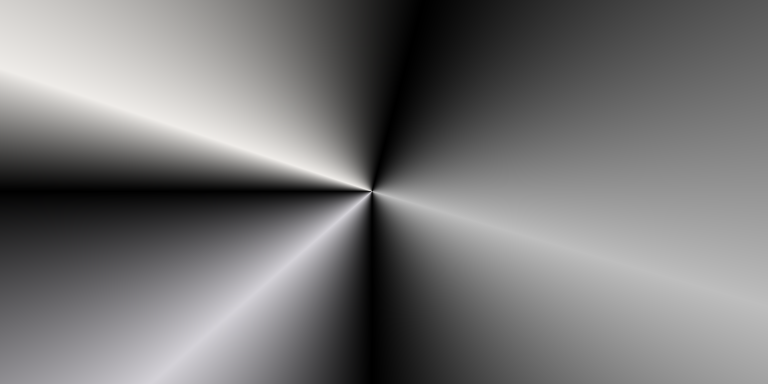
Give the GLSL for this background, as a WebGL 1 fragment shader.

```glsl
precision highp float;
// Brushed-metal style conic gradient: three bright rays fan out from one hub,
// each fading by angle to a black ray on either side.
// Each sheen is a tent over the polar angle; the three tents are summed.

uniform vec2 u_resolution;

#define HUB vec2(0.4844, 0.5015)      // centre, as a share of the canvas
#define DARK_TOP 75.0                 // black rays, in degrees from the right
#define DARK_BOTTOM -90.0
#define DARK_LEFT 180.0
#define LIGHT_RIGHT -16.2             // bright rays
#define LIGHT_UPPER 161.7
#define LIGHT_LOWER -139.0
#define SILVER vec3(0.745, 0.745, 0.745)
#define WARM_WHITE vec3(0.935, 0.925, 0.912)
#define COOL_WHITE vec3(0.830, 0.822, 0.845)

// Rises from 0 at the dark ray to 1 at the light ray; falloff bends the slope.
float ramp(float angle, float dark, float light, float falloff) {
    return pow(clamp((angle - dark) / (light - dark), 0.0, 1.0), falloff);
}

// Peak at the light ray, black outside the two dark rays.
float sheen(float angle, float low, float light, float high, vec2 falloff) {
    return min(ramp(angle, low, light, falloff.x),
               ramp(angle, high, light, falloff.y));
}

vec3 conic(vec2 offset) {
    float angle = degrees(atan(offset.y, offset.x));
    return SILVER * sheen(angle, DARK_BOTTOM, LIGHT_RIGHT, DARK_TOP, vec2(1.12, 1.25))
         + WARM_WHITE * sheen(angle, DARK_TOP, LIGHT_UPPER, DARK_LEFT, vec2(1.12, 1.1))
         + COOL_WHITE * sheen(angle, -DARK_LEFT, LIGHT_LOWER, DARK_BOTTOM, vec2(0.95, 1.1));
}

void main() {
    // Four samples per pixel keep the hub and the thin rays smooth.
    vec3 color = vec3(0.0);
    for (int i = 0; i < 4; i++) {
        float k = float(i);
        vec2 jitter = vec2(mod(k, 2.0), floor(k / 2.0)) * 0.5 - 0.25;
        vec2 offset = (gl_FragCoord.xy + jitter - HUB * u_resolution) / u_resolution.y;
        color += conic(offset + vec2(1e-5)) * 0.25;
    }
    gl_FragColor = vec4(color, 1.0);
}
```
